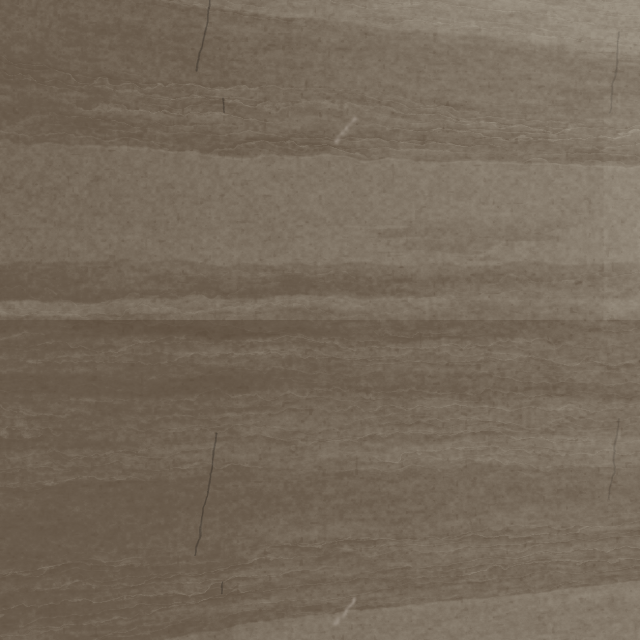
This texture is drawn by a Shadertoy shader. Its source:

```glsl
// Polished brown travertine slabs: mirrored wavy strata, fine veins, hairline cracks.
const vec3 DARK_STONE = vec3(0.385, 0.328, 0.268);
const vec3 PALE_STONE = vec3(0.572, 0.532, 0.474);
const vec3 CHALK = vec3(0.66, 0.62, 0.58);
const float SEAM_Y = 0.5;

float hash(vec2 p) {
    vec3 q = fract(p.xyx * 0.1031);
    q += dot(q, q.yzx + 33.33);
    return fract((q.x + q.y) * q.z);
}

float noise(vec2 p) {
    vec2 cell = floor(p), f = fract(p);
    f = f * f * (3.0 - 2.0 * f);
    float low = mix(hash(cell), hash(cell + vec2(1, 0)), f.x);
    float high = mix(hash(cell + vec2(0, 1)), hash(cell + vec2(1, 1)), f.x);
    return mix(low, high, f.y);
}

// Layered noise centred on zero
float fbm(vec2 p) {
    float sum = 0.0, gain = 0.5;
    for (int i = 0; i < 5; i++) {
        sum += gain * (noise(p) - 0.5);
        p = p * 2.03 + vec2(17.3, 9.1);
        gain *= 0.52;
    }
    return sum;
}

float band(float h, float low, float high, float soft) {
    return smoothstep(low - soft, low + soft, h) - smoothstep(high - soft, high + soft, h);
}

// Crinkled layers: a thin pale rim on one side, fading to brown on the other
float layers(vec2 p, float h, float count, float width) {
    float level = h * count + 1.8 * fbm(vec2(p.x * 7.0, h * 20.0)) + 0.9 * fbm(vec2(p.x * 38.0, h * 45.0));
    float id = floor(level), f = level - id;
    float present = smoothstep(0.3, 0.65, noise(vec2(p.x * 6.0, id * 7.3)));
    float rim = 1.0 - smoothstep(0.0, width * count, abs(f - 0.5));
    float shade = smoothstep(0.5, 0.5 + width * count, f) * (1.0 - smoothstep(0.5, 1.0, f));
    return present * (rim - 0.7 * shade);
}

float stroke(vec2 p, vec2 a, vec2 b, float width) {
    vec2 pa = p - a, ba = b - a;
    float t = clamp(dot(pa, ba) / dot(ba, ba), 0.0, 1.0);
    return 1.0 - smoothstep(0.0, width, length(pa - ba * t));
}

// Tone of the layers above the seam; h is the depth measured away from it
float upperStrata(float h, float patchy) {
    return 0.22 * patchy * band(h, 0.012, 0.034, 0.003) - 0.15 * patchy * band(h, 0.036, 0.07, 0.008)
         + 0.20 * band(h, 0.092, 0.281, 0.003) + 0.02 * band(h, 0.29, 0.41, 0.02)
         - 0.09 * patchy * band(h, 0.29, 0.335, 0.012) + 0.27 * band(h, 0.555, 0.8, 0.008);
}

float lowerStrata(float h, float patchy) {
    return 0.05 * band(h, 0.05, 0.2, 0.012) - 0.20 * patchy * band(h, -0.1, 0.03, 0.005)
         - 0.09 * patchy * band(h, 0.09, 0.12, 0.006) + 0.17 * band(h, 0.207, 0.266, 0.004)
         + 0.04 * band(h, 0.39, 0.54, 0.02) + 0.30 * band(h, 0.548, 0.8, 0.003);
}

float stoneTone(vec2 p) {
    float upper = step(SEAM_Y, p.y), d = abs(p.y - SEAM_Y);
    vec2 seed = vec2(31.0, 57.0) * upper;

    // Strata lean toward the seam on the right, with scalloped edges
    float h = d + 0.8 * d * d * p.x + 0.024 * fbm(vec2(p.x * 5.0, d * 8.0) + seed);
    h += 0.016 * fbm(vec2(p.x * 26.0, h * 22.0) + seed);
    float patchy = 1.4 * smoothstep(0.2, 0.75, noise(vec2(p.x * 5.0, h * 14.0) + seed));

    // The wide pale layer is smooth, the others are streaked and veined
    float smoothLayer = upper * band(h, 0.088, 0.281, 0.006);
    float veined = mix(0.7 * band(h, 0.0, 0.28, 0.02) + band(h, 0.38, 0.54, 0.02),
        0.5 * band(h, 0.0, 0.08, 0.01) + band(h, 0.285, 0.41, 0.01) + 0.6 * band(h, 0.54, 0.8, 0.02), upper);
    float rough = (1.0 - 0.85 * smoothLayer) * (0.7 + 0.4 * veined);
    float tone = mix(lowerStrata(h, patchy), upperStrata(h, patchy), upper);
    tone += 0.40 * rough * fbm(vec2(p.x * 3.0, h * 40.0) + seed);
    tone += 0.36 * rough * fbm(vec2(p.x * 24.0, h * 110.0) + seed);
    tone += 0.19 * veined * layers(p + seed, h, 36.0, 0.0028);
    tone += 0.13 * veined * layers(p + seed + 9.2, h, 62.0, 0.0024);
    tone += 0.12 * upper * band(h, 0.279, 0.283, 0.0012);

    // Brown smears inside the smooth layer
    float smear = smoothstep(0.0, 0.05, fbm(vec2(p.x * 4.0, p.y * 24.0) + 4.0));
    tone -= 0.15 * smear * smoothLayer * band(d, 0.08, 0.15, 0.012) * band(p.x, 0.44, 0.92, 0.02);

    // Mineral grain and sparse pits
    tone += 0.12 * fbm(p * vec2(28.0, 40.0) + 2.0) + 0.46 * fbm(p * vec2(150.0, 170.0));
    return tone - 0.15 * smoothstep(0.8, 0.95, noise(p * vec2(140.0, 170.0) + 8.0));
}

// Faint steps between neighbouring slabs and the light falling from the right
float slabLight(vec2 p) {
    float left = 1.0 - smoothstep(0.371, 0.374, p.x), upper = step(SEAM_Y, p.y);
    float light = 0.12 + 0.33 * smoothstep(-0.1, 1.1, p.x) + upper * (0.06 + 0.13 * p.x);
    light += 0.22 * p.x * p.x * smoothstep(0.78, 1.0, p.y);
    light += left * (0.04 * band(p.y, SEAM_Y, 0.64, 0.002) - 0.04 * (1.0 - upper));
    return light + 0.10 * upper * smoothstep(0.941, 0.945, p.x) * (1.0 - smoothstep(0.853, 0.856, p.y));
}

void mainImage(out vec4 fragColor, in vec2 fragCoord) {
    vec2 uv = fragCoord / iResolution.xy;
    float tone = slabLight(uv) + stoneTone(uv);
    tone = mix(tone, max(tone, 0.17 + 0.4 * (tone - 0.17)), 0.9);
    vec3 color = mix(DARK_STONE, PALE_STONE, clamp(tone, -0.2, 1.2));

    // Cracks and chalky scars recur on both slabs
    vec2 bent = uv + 0.012 * vec2(fbm(uv * 30.0), fbm(uv * 30.0 + 5.0));
    float crack = 0.0, scar = 0.0;
    for (int i = 0; i < 2; i++) {
        vec2 q = bent - vec2(0.0, 0.755 * float(i));
        crack += stroke(q, vec2(0.339, 0.323), vec2(0.326, 0.232), 0.0026);
        crack += stroke(q, vec2(0.326, 0.232), vec2(0.306, 0.134), 0.0026);
        crack += stroke(q, vec2(0.348, 0.089), vec2(0.348, 0.071), 0.0026);
        crack += 0.5 * stroke(q + vec2(0, 0.15 * float(i)), vec2(0.968, 0.345), vec2(0.952, 0.22), 0.0026);
        scar += stroke(q, vec2(0.556, 0.062), vec2(0.522, 0.024), 0.007) * noise(uv * 150.0);
    }
    color = mix(color * (1.0 - 0.25 * min(crack, 1.0)), CHALK, 0.7 * min(scar, 1.0));
    fragColor = vec4(color, 1.0);
}
```
